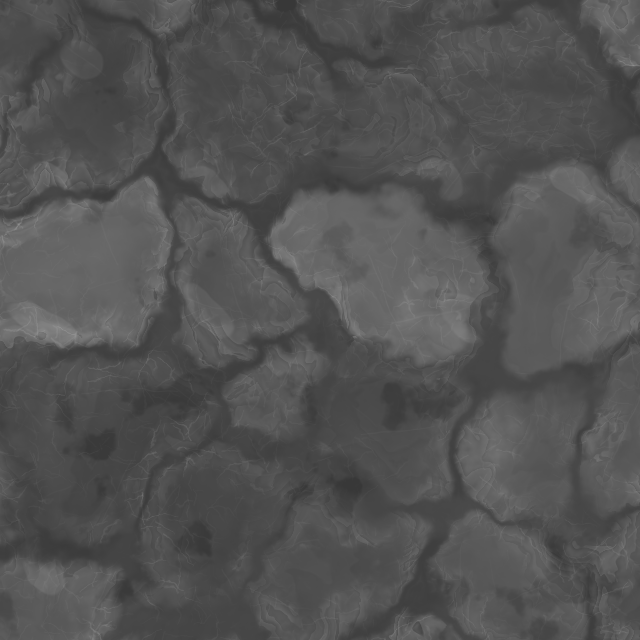
Give the GLSL for this texture map, as a WebGL 1 fragment shader.

```glsl
precision highp float;

uniform vec2 u_resolution;

vec2 hash2(vec2 p) {
  vec3 q = fract(p.xyx * vec3(0.1031, 0.1030, 0.0973));
  q += dot(q, q.yzx + 33.33);
  return fract((q.xx + q.yz) * q.zy);
}

float noise(vec2 p) {
  vec2 i = floor(p), f = fract(p);
  f = f * f * (3.0 - 2.0 * f);
  float low = mix(hash2(i).x, hash2(i + vec2(1.0, 0.0)).x, f.x);
  float high = mix(hash2(i + vec2(0.0, 1.0)).x, hash2(i + 1.0).x, f.x);
  return mix(low, high, f.y);
}

float fbm(vec2 p) {
  float sum = 0.0, amp = 0.516;
  for (int i = 0; i < 5; i++) {
    sum += amp * noise(p);
    p = mat2(1.6, 1.2, -1.2, 1.6) * p + 7.3;
    amp *= 0.5;
  }
  return sum;
}

vec2 fbm2(vec2 p) {
  return vec2(fbm(p), fbm(p + 37.7)) - 0.5;
}

// Rounded Voronoi stones: distance to the joint, then two random values
vec3 stones(vec2 p) {
  vec2 base = floor(p), nearest = vec2(0.0), id = base;
  float best = 9.0;
  for (int y = -1; y <= 1; y++)
    for (int x = -1; x <= 1; x++) {
      vec2 cell = base + vec2(x, y);
      vec2 toSeed = cell + 0.1 + 0.8 * hash2(cell) - p;
      float d = dot(toSeed, toSeed);
      if (d < best) { best = d; nearest = toSeed; id = cell; }
    }
  float joints = 0.0;
  for (int y = -2; y <= 2; y++)
    for (int x = -2; x <= 2; x++) {
      vec2 cell = id + vec2(x, y);
      vec2 toSeed = cell + 0.1 + 0.8 * hash2(cell) - p;
      vec2 gap = toSeed - nearest;
      if (dot(gap, gap) > 0.0001)
        joints += exp(-16.0 * dot(0.5 * (toSeed + nearest), normalize(gap)));
    }
  return vec3(-log(joints) / 16.0, hash2(id + 91.0));
}

// Short fibres at random angles, width in cells
float fibres(vec2 p, float width) {
  vec2 base = floor(p);
  float light = 0.0;
  for (int y = -1; y <= 1; y++)
    for (int x = -1; x <= 1; x++) {
      vec2 cell = base + vec2(x, y);
      vec2 shape = hash2(cell + 53.0);
      vec2 d = p - cell - hash2(cell);
      float angle = 6.2832 * shape.x;
      vec2 dir = vec2(cos(angle), sin(angle));
      float reach = 0.15 + 0.5 * shape.y;
      float dist = length(d - dir * clamp(dot(d, dir), -reach, reach));
      light = max(light, (0.3 + 0.7 * shape.y) * smoothstep(width, 0.0, dist));
    }
  return light;
}

// Sparse pale ovals
float ovals(vec2 p) {
  vec2 cell = floor(p);
  vec2 shape = hash2(cell + 12.0);
  vec2 d = p - cell - 0.35 - 0.3 * hash2(cell);
  d = mat2(0.8, 0.6, -0.6, 0.8) * d / vec2(0.14 + 0.12 * shape.y, 0.12);
  return step(shape.x, 0.3) * smoothstep(1.08, 0.92, length(d));
}

// Torn layers with one sharp side
float plates(vec2 p) {
  float s = fract(fbm(p) * 7.0);
  return s * smoothstep(1.0, 0.85, s);
}

void main() {
  vec2 uv = gl_FragCoord.xy / u_resolution.y;
  vec2 bend = fbm2(uv * 5.0 + 2.0);
  vec2 fray = fbm2(uv * 26.0 + 5.0);
  vec3 stone = stones(uv * 4.2 + bend * 0.9 + fray * 0.14);
  float edge = stone.x;
  float body = smoothstep(0.01, 0.13, edge + fray.y * 0.05);

  // Stone tones above dark joints
  float cloud = fbm(uv * 3.5 + 19.0) - 0.5;
  float slope = fbm(uv * 9.0 + bend * 2.0 + 70.0) - 0.5;
  float tone = 0.29 + 0.105 * stone.y * stone.y + 0.10 * cloud + 0.05 * slope;
  float value = mix(0.276 + 0.05 * cloud, tone, body);
  value -= 0.03 * exp(-500.0 * edge * edge) * smoothstep(0.35, 0.6, fbm(uv * 11.0));

  // Worn rims and torn patches
  float region = smoothstep(0.42, 0.62, fbm(uv * 4.0 + 60.0));
  float rim = smoothstep(0.01, 0.07, edge + fray.x * 0.08)
            * smoothstep(0.32, 0.06, edge + fray.y * 0.4);
  float patches = smoothstep(0.53, 0.63, fbm(uv * 6.0 + bend + 130.0));
  float worn = clamp(region * rim + 0.55 * patches, 0.0, 1.0);
  float torn = plates(uv * vec2(13.0, 9.0) + bend * 4.0 + 200.0);
  value += worn * (0.025 + 0.075 * torn * (0.4 + stone.z));
  value += 0.018 * body * (plates(uv * 5.0 + bend + 300.0) - 0.4);
  value += 0.045 * ovals(uv * 5.0 + bend * 0.35 + 8.0) * body;

  // Curled fibres, fine dust and long faint scratches
  vec2 curl = uv + fray * 0.035;
  float tangle = fibres(curl * 24.0, 0.05) + 0.8 * fibres(curl * 43.0 + 9.0, 0.09);
  float dust = smoothstep(0.48, 0.64, fbm(uv * 7.0 + 240.0));
  value += tangle * (0.05 * worn + 0.02 * dust + 0.003);
  value += 0.022 * body * fibres(uv * 9.0 + bend * 0.5, 0.018);

  // Dark smudges and soft grain
  value -= 0.045 * smoothstep(0.66, 0.76, fbm(uv * 13.0 + 400.0));
  value += 0.012 * (fbm(uv * 60.0) - 0.5);

  gl_FragColor = vec4(vec3(clamp(value, 0.22, 0.56)), 1.0);
}
```
